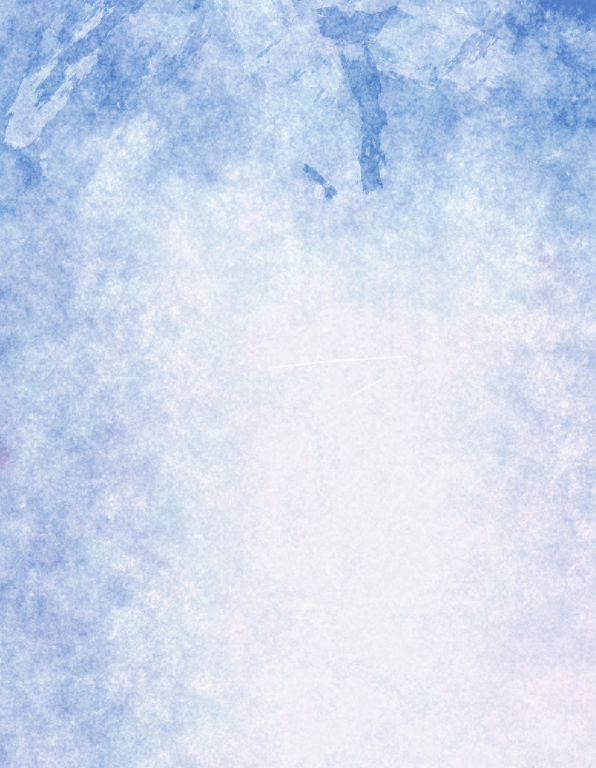
Reproduce this background procedurally as a WebGL 2 fragment shader.

```glsl
#version 300 es
precision highp float;
// Weathered blue and lilac paper with dry brush marks, fine grain and pale scratches.
uniform vec2 u_resolution;
out vec4 outColor;

float hash(vec2 p) {
  vec3 q = fract(p.xyx * vec3(0.1031, 0.1030, 0.0973));
  q += dot(q, q.yzx + 33.33);
  return fract((q.x + q.y) * q.z);
}

float noise(vec2 p) {
  vec2 i = floor(p), f = fract(p);
  f = f * f * (3.0 - 2.0 * f);
  return mix(mix(hash(i), hash(i + vec2(1, 0)), f.x),
             mix(hash(i + vec2(0, 1)), hash(i + vec2(1, 1)), f.x), f.y);
}

float fbm(vec2 p) {
  float sum = 0.0, amp = 0.5;
  for (int i = 0; i < 6; i++) {
    sum += amp * noise(p);
    p = mat2(1.6, 1.2, -1.2, 1.6) * p + 17.3;
    amp *= 0.6;
  }
  return sum / 1.19;
}

float segment(vec2 p, vec2 a, vec2 b) {
  vec2 d = b - a;
  return length(p - a - d * clamp(dot(p - a, d) / dot(d, d), 0.0, 1.0));
}

// Paint mark with a torn edge; the bristle noise runs along the stroke.
float stroke(vec2 p, vec2 a, vec2 b, float width) {
  vec2 dir = normalize(b - a);
  vec2 q = vec2(dot(p, dir), dot(p, vec2(-dir.y, dir.x)));
  float torn = fbm(q * vec2(30, 80)) - 0.5;
  float d = segment(p, a, b) - width + torn * (0.025 + width * 1.5);
  return 1.0 - smoothstep(-0.003, 0.003, d);
}

float blob(vec2 p, vec2 center, vec2 radius) {
  vec2 d = (p - center) / radius;
  return exp(-dot(d, d));
}

float scratch(vec2 p, vec2 a, vec2 b) {
  float worn = smoothstep(0.0, 0.4, noise(p * 90.0));
  return worn * (1.0 - smoothstep(0.0004, 0.0004 + 1.3 / u_resolution.y, segment(p, a, b)));
}

// Tone 0 is bare paper, tone 5 is the deepest blue.
vec3 palette(float t) {
  vec3 c = mix(vec3(0.94, 0.935, 0.96), vec3(0.83, 0.87, 0.935), clamp(t, 0.0, 1.0));
  c = mix(c, vec3(0.74, 0.80, 0.91), clamp(t - 1.0, 0.0, 1.0));
  c = mix(c, vec3(0.65, 0.73, 0.88), clamp(t - 2.0, 0.0, 1.0));
  c = mix(c, vec3(0.51, 0.64, 0.84), clamp(t - 3.0, 0.0, 1.0));
  return mix(c, vec3(0.35, 0.50, 0.78), clamp(t - 4.0, 0.0, 1.0));
}

void main() {
  vec2 uv = gl_FragCoord.xy / u_resolution;
  vec2 p = uv * vec2(0.777, 1.0);
  float cloud = fbm(p * 6.0 + 3.0) - 0.5;
  float mottle = fbm(p * 26.0 + 40.0) - 0.5;
  float pitting = fbm(p * 75.0 + 11.0) - 0.5;
  float top = smoothstep(0.55, 0.95, uv.y + cloud * 0.2);
  // Broad wash: blue top and left, faint right edge, pale middle.
  float tone = 2.5 * (1.0 - smoothstep(-0.05, 0.52, uv.x + cloud * 0.2));
  tone = max(tone, 2.3 * top) + 0.3 * top;
  tone += 1.5 * smoothstep(0.65, 1.05, uv.x) * smoothstep(0.0, 0.45, uv.y);
  tone += 0.5 * blob(p, vec2(0.03, 0.24), vec2(0.16, 0.14));
  tone += 0.9 * blob(p, vec2(0.0, 0.8), vec2(0.1, 0.15));
  tone += 1.2 * blob(p, vec2(0.15, 0.90), vec2(0.08, 0.06));
  tone += 1.3 * blob(p, vec2(0.66, 0.85), vec2(0.07, 0.04));
  tone += 1.4 * blob(p, vec2(0.77, 0.83), vec2(0.07, 0.04));
  tone += 1.7 * blob(p, vec2(0.77, 1.0), vec2(0.08, 0.05));
  tone -= 0.5 * blob(p, vec2(0.28, 0.70), vec2(0.13, 0.1));
  float cover = 0.3 + 0.7 * smoothstep(0.0, 1.8, tone);
  tone += (cloud * 2.2 + mottle * 3.2 + pitting * 2.0) * cover;
  // Pale brush marks.
  float pale = stroke(p, vec2(0.33, 1.0), vec2(0.45, 0.765), 0.04);
  pale = max(pale, stroke(p, vec2(0.54, 0.95), vec2(0.62, 0.92), 0.04));
  pale = max(pale, stroke(p, vec2(0.13, 0.98), vec2(0.03, 0.83), 0.024));
  pale = max(pale, stroke(p, vec2(0.19, 0.83), vec2(0.13, 0.76), 0.022));
  tone = mix(tone, 1.2 + mottle * 2.0 + pitting * 2.0, pale * 0.75);
  tone -= 0.4 * stroke(p, vec2(0.32, 0.72), vec2(0.39, 0.66), 0.025);
  // Deep brush marks and slanted dry flecks.
  float deep = stroke(p, vec2(0.43, 0.965), vec2(0.47, 0.965), 0.023);
  deep = max(deep, stroke(p, vec2(0.467, 0.92), vec2(0.485, 0.84), 0.017));
  deep = max(deep, stroke(p, vec2(0.488, 0.82), vec2(0.484, 0.765), 0.014));
  deep = max(deep, stroke(p, vec2(0.17, 1.0), vec2(0.045, 0.88), 0.012));
  deep = max(deep, stroke(p, vec2(0.40, 0.78), vec2(0.43, 0.75), 0.006));
  deep = max(deep, stroke(p, vec2(0.665, 0.97), vec2(0.77, 0.905), 0.007));
  vec2 slant = mat2(0.64, -0.77, 0.77, 0.64) * p;
  float flecks = smoothstep(0.6, 0.64, fbm(slant * vec2(16, 46) + 9.0));
  deep = max(deep, flecks * smoothstep(0.75, 0.95, uv.y) * 0.7);
  tone = mix(tone, 4.3 + mottle * 2.0 + pitting * 2.0, deep * 0.85);
  // Paper grain and faint vertical fibres.
  float grain = noise(p * 260.0) + noise(p * 500.0 + 7.0) - 1.0;
  float fibre = noise(p * vec2(190, 5)) - 0.5;
  tone += grain * 0.75 * cover;
  tone += fibre * 0.5 * blob(p, vec2(0.48, 0.62), vec2(0.12, 0.2));
  vec3 color = palette(tone) - grain * 0.025;
  // Cool tint above, lilac along the edges, rose stains.
  color += vec3(-0.012, 0.014, 0.014) * smoothstep(0.5, 0.85, uv.y);
  float lilac = smoothstep(0.72, 1.0, uv.x) * (1.0 - smoothstep(0.4, 0.75, uv.y));
  lilac += 2.0 * (fbm(p * 18.0 + 70.0) - 0.5);
  color += vec3(0.012, -0.02, 0.0) * lilac;
  float stain = blob(p, vec2(0.71, 0.65), vec2(0.015, 0.03));
  stain += blob(p, vec2(0.59, 0.553), vec2(0.01, 0.008)) + blob(p, vec2(0.0, 0.4), vec2(0.02));
  color -= vec3(0.06, 0.13, 0.07) * stain * smoothstep(-0.15, 0.15, mottle);
  // Specks of bare paper and raised scratches.
  float marks = 0.4 * smoothstep(0.68, 0.8, fbm(p * 70.0 + 90.0));
  marks += 0.7 * blob(p, vec2(0.40, 0.212), vec2(0.012, 0.006));
  marks += 0.8 * scratch(p, vec2(0.35, 0.521), vec2(0.46, 0.533));
  marks += 0.8 * scratch(p, vec2(0.43, 0.529), vec2(0.53, 0.536));
  marks += 0.8 * scratch(p, vec2(0.44, 0.475), vec2(0.505, 0.51));
  color = mix(color, vec3(0.98, 0.975, 0.985), clamp(marks, 0.0, 1.0));
  outColor = vec4(clamp(color, 0.0, 1.0), 1.0);
}
```
